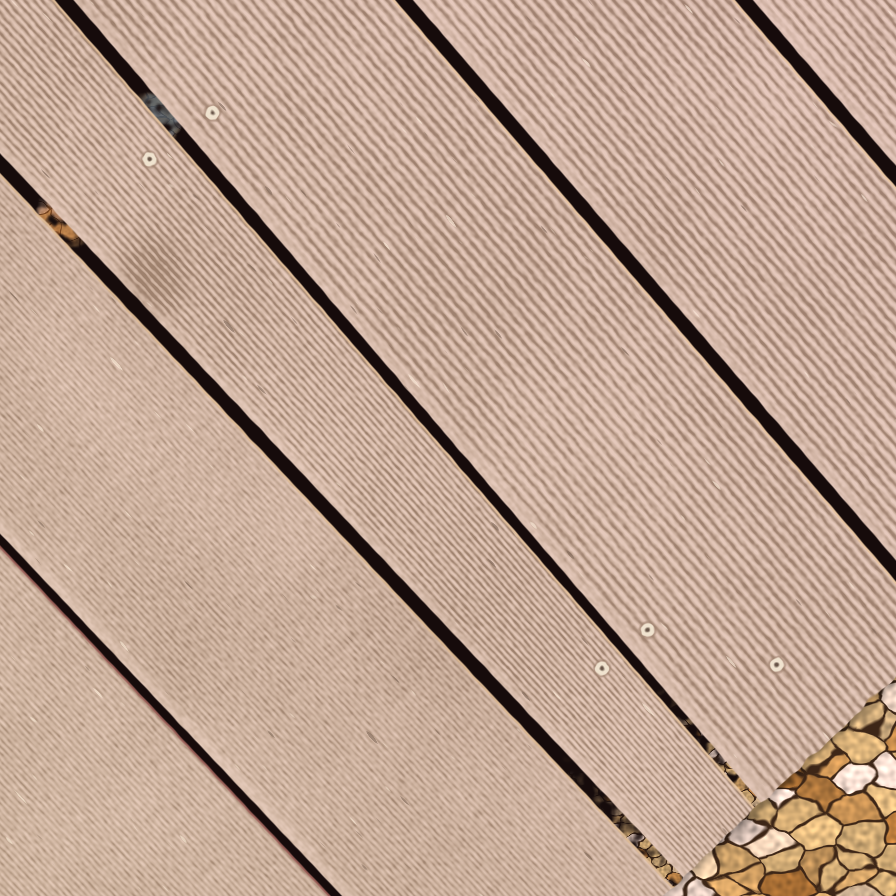
Reproduce this texture procedurally as a WebGL 1 fragment shader.

```glsl
precision highp float;
// Weathered grooved decking: diagonal boards split by dark gaps, with gravel in one corner.
// Gaps are two fans of slanted lines; grooves follow each board's 0-1 cross coordinate.
// Gradient noise adds grain, stains and debris, and a cell pattern makes the stones.
uniform vec2 u_resolution;

#define GAP_HALF_WIDTH 0.0076
#define FINE_GROOVES 52.0
#define NARROW_GROOVES 24.0
#define WIDE_GROOVES 30.0
#define STONE_DENSITY 30.0
#define SCREW_RADIUS 0.0075
#define RIDGE vec3(0.90, 0.79, 0.735)
#define WOOD vec3(0.80, 0.69, 0.62)
#define GROOVE vec3(0.62, 0.505, 0.43)
#define SHADOW vec3(0.085, 0.045, 0.045)
#define SAND vec3(0.89, 0.73, 0.50)

vec2 hash2(vec2 p) {
  vec2 q = vec2(dot(p, vec2(127.1, 311.7)), dot(p, vec2(269.5, 183.3)));
  return fract(sin(q) * 43758.55);
}

float corner(vec2 cell, vec2 f, vec2 o) {
  return dot(hash2(cell + o) * 2.0 - 1.0, f - o);
}

// Gradient noise, roughly -0.7 to 0.7
float noise(vec2 p) {
  vec2 c = floor(p), f = fract(p);
  vec2 u = f * f * (3.0 - 2.0 * f);
  return mix(mix(corner(c, f, vec2(0, 0)), corner(c, f, vec2(1, 0)), u.x),
             mix(corner(c, f, vec2(0, 1)), corner(c, f, vec2(1, 1)), u.x), u.y);
}

// Signed distance to gap i, positive toward the upper right
float gapSide(vec2 p, float i) {
  float slope = i < 1.5 ? 1.06 : 1.16;
  float drop = i < 1.5 ? 0.602 - 0.42 * i : 0.797 - 0.44 * i;
  return (drop + slope * p.x - 1.0 + p.y) / sqrt(1.0 + slope * slope);
}

// Angular stones with dark crevices
vec3 gravel(vec2 p) {
  vec2 q = p * STONE_DENSITY * vec2(0.85, 1.1);
  q += 0.45 * vec2(noise(q * 1.3), noise(q * 1.3 + 31.0));
  vec2 c = floor(q), id = c;
  float near = 9.0, second = 9.0;
  for (int y = -1; y <= 1; y++)
    for (int x = -1; x <= 1; x++) {
      vec2 cell = c + vec2(x, y);
      vec2 r = abs(cell + hash2(cell) - q);
      float d = max(r.x, r.y) * 0.6 + (r.x + r.y) * 0.35;
      if (d < near) { second = near; near = d; id = cell; }
      else second = min(second, d);
    }
  vec2 h = hash2(id + 7.0);
  vec3 stone = mix(vec3(0.72, 0.47, 0.22), SAND, smoothstep(0.0, 0.45, h.x));
  stone = mix(stone, vec3(0.96, 0.86, 0.81), smoothstep(0.6, 0.85, h.x));
  stone *= 0.87 + 0.22 * h.y + 0.4 * noise(p * 130.0);
  float crevice = smoothstep(0.02, 0.14, second - near + 0.10 * noise(p * 90.0));
  return mix(vec3(0.24, 0.15, 0.09), stone, crevice);
}

// Grooved face between two gaps; lo and hi are distances to its edges
vec3 boardFace(vec2 p, float board, float lo, float hi, float along, float px) {
  float count = board < 0.5 ? FINE_GROOVES : (board < 1.5 ? NARROW_GROOVES : WIDE_GROOVES);
  float lane = lo / (lo + hi) * count;
  float contrast = board < 0.5 ? 0.38 : 0.62 + 0.22 * smoothstep(0.4, 1.6, p.x + p.y);
  contrast *= smoothstep(1.0, 2.4, (lo + hi) / count / px);
  contrast *= smoothstep(0.008, 0.024, lo);
  float wave = cos(6.2832 * (lane + 0.16 * noise(vec2(along * 70.0, lane))));
  float grain = noise(vec2(along * 95.0, lo * 290.0)) + 0.6 * noise(p * 210.0);
  float stain = noise(p * 5.0) + 0.5 * noise(vec2(along * 22.0, lo * 14.0));
  float tone = 0.5 + 0.46 * contrast * wave + 0.30 * grain - 0.16 * stain;
  tone += 0.22 * (1.0 - smoothstep(0.008, 0.022, lo));
  tone -= 0.35 * smoothstep(0.06, 0.0, length((p - vec2(0.17, 0.69)) * vec2(1.0, 0.8)));
  vec3 col = mix(GROOVE, WOOD, smoothstep(0.0, 0.55, tone));
  col = mix(col, RIDGE, smoothstep(0.42, 0.95, tone));
  float scratch = noise(vec2(along * 38.0, lo * 190.0) + board * 17.0);
  col = mix(col, vec3(0.97, 0.90, 0.83), 0.7 * smoothstep(0.43, 0.55, scratch));
  col = mix(col, GROOVE * 0.8, 0.6 * smoothstep(0.46, 0.58, -scratch));
  return col + vec3(0.006, -0.002, 0.012) * (p.x + p.y - 1.0);
}

void main() {
  vec2 p = gl_FragCoord.xy / u_resolution;
  float px = 1.0 / min(u_resolution.x, u_resolution.y);
  float along = dot(p, vec2(0.67, -0.742));

  // Find the board and the gaps on both sides
  float board = -1.0, lo = 1.0, hi = 1.0;
  for (int i = -1; i <= 4; i++) {
    float d = gapSide(p, float(i));
    if (d >= 0.0) { board = float(i); lo = d; hi = -gapSide(p, board + 1.0); }
  }
  float gap = lo < hi ? board : board + 1.0;
  vec3 col = boardFace(p, board, lo, hi, along, px);

  // Screw pairs across a gap, plus one lone screw
  float screw = length(p - vec2(0.867, 0.258));
  for (int i = 0; i < 2; i++)
    for (int j = 0; j < 2; j++) {
      float row = float(i);
      vec2 at = vec2(0.167, 0.822) + row * vec2(0.505, -0.568);
      at += float(j) * vec2(0.07 - 0.019 * row, 0.052 - 0.009 * row);
      screw = min(screw, length(p - at));
    }
  screw += 0.002 * noise(p * 180.0);
  vec3 head = mix(GROOVE * 0.65, vec3(0.94, 0.89, 0.81), smoothstep(0.001, 0.004, screw));
  col = mix(col, GROOVE, 0.6 * smoothstep(0.003, 0.0, abs(screw - SCREW_RADIUS - 0.001)));
  col = mix(col, head, smoothstep(px, -px, screw - SCREW_RADIUS));

  // Gap shadow with a lit lip and scattered debris
  float halfWidth = GAP_HALF_WIDTH * (gap < 0.5 ? 0.6 : 1.0);
  halfWidth *= abs(gap - 2.0) < 0.5 ? 1.1 - 0.6 * p.x : 1.0;
  float edge = min(lo, hi) - halfWidth + 0.0012 * noise(vec2(along * 55.0, gap * 9.0));
  vec3 lip = gap < 0.5 ? vec3(0.48, 0.20, 0.19) : vec3(0.91, 0.76, 0.58);
  col = mix(col, lip, 0.7 * step(hi, lo) * smoothstep(0.004, 0.001, edge));
  float deckEnd = (p.y - 0.942 * (p.x - 0.74)) / 1.374;
  float orange = smoothstep(0.045, 0.02, length(p - vec2(0.065, 0.748)));
  float blue = smoothstep(0.04, 0.02, length(p - vec2(0.178, 0.873)));
  float litter = smoothstep(0.22, 0.0, deckEnd) * step(gap, 2.5) + 0.9 * max(orange, blue);
  litter *= smoothstep(-0.25, 0.3, noise(p * 95.0) + 0.5 * litter - 0.3);
  vec3 debris = mix(gravel(p * 2.2), vec3(0.35, 0.40, 0.44), 0.85 * blue);
  debris = mix(debris, vec3(0.70, 0.40, 0.17), 0.6 * orange);
  vec3 inside = mix(SHADOW, debris, clamp(litter, 0.0, 0.9));
  col = mix(col, inside, smoothstep(px, -px, edge));

  // Gravel beyond the cut ends of the boards
  float cut = deckEnd + 0.008 * noise(p * 45.0);
  vec3 ground = gravel(p) * mix(0.7, 1.0, smoothstep(0.0, -0.012, cut));
  col = mix(col, ground, smoothstep(px, -px, cut));
  gl_FragColor = vec4(clamp(col, 0.0, 1.0), 1.0);
}
```
